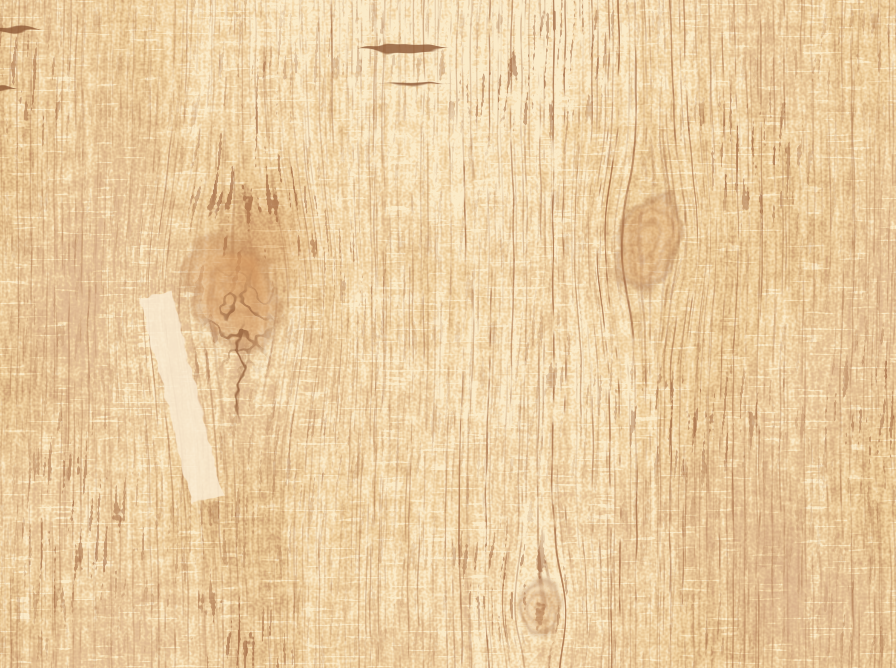
Give the GLSL for this texture, as a WebGL 1 fragment shader.

```glsl
precision highp float;
// Pale weathered pine board: a tone field picks the colour from a wood ramp.
// Fibres, broken grain lines and cross scratches shape the tone; knots bend
// the grain, and bark slivers, cracks and a strip of tape lie on top.
uniform vec2 u_resolution;

const vec3 TAN = vec3(0.81, 0.63, 0.46);
const vec3 HONEY = vec3(0.87, 0.72, 0.52);
const vec3 STRAW = vec3(0.93, 0.80, 0.595);
const vec3 CREAM = vec3(0.96, 0.855, 0.68);
const vec3 IVORY = vec3(0.985, 0.92, 0.785);
const vec3 ROSE = vec3(0.89, 0.75, 0.61);
const vec3 GRAIN_BROWN = vec3(0.64, 0.42, 0.27);
const vec3 BARK = vec3(0.55, 0.34, 0.20);
const vec3 KNOT_ORANGE = vec3(0.83, 0.59, 0.37);
const vec3 TAPE = vec3(0.98, 0.92, 0.82);
const float LINE_SPACING = 0.0195;
const float LINE_WIDTH = 0.0015;
const vec2 BIG_KNOT = vec2(0.350, 0.565);
const vec2 RIGHT_KNOT = vec2(0.972, 0.638);
const vec2 LOW_KNOT = vec2(0.808, 0.090);

float hash(vec2 p) {
  vec3 q = fract(p.xyx * vec3(0.1031, 0.1030, 0.0973));
  q += dot(q, q.yzx + 33.33);
  return fract((q.x + q.y) * q.z);
}

float corner(vec2 cell, vec2 offset) {
  float a = 6.2832 * hash(cell);
  return dot(vec2(cos(a), sin(a)), offset);
}

// Gradient noise, roughly -0.7 to 0.7
float noise(vec2 p) {
  vec2 i = floor(p), f = fract(p), e = vec2(1.0, 0.0);
  vec2 w = f * f * f * (f * (f * 6.0 - 15.0) + 10.0);
  return mix(mix(corner(i, f), corner(i + e, f - e), w.x),
             mix(corner(i + e.yx, f - e.yx), corner(i + 1.0, f - 1.0), w.x), w.y);
}

float blob(vec2 p, vec2 centre, vec2 radius) {
  vec2 q = (p - centre) / radius;
  return exp(-dot(q, q));
}

// Sideways shift that bends the grain around a knot
float bend(vec2 p, vec2 knot, vec2 reach) {
  return 0.7 * (p.x - knot.x) * blob(p, knot, reach);
}

// Distance from a tilted oval knot, 1.0 on its rim
float knotRadius(vec2 p, vec2 centre, vec2 radius, float tilt) {
  vec2 q = p - centre;
  q.x -= tilt * q.y;
  return length(q / radius) + 0.3 * noise(p * 20.0) + 0.15 * noise(p * 60.0);
}

// Ring lines with a darker rim, faded outside the knot
float knotRings(float r, float count) {
  float rings = 0.5 + 0.5 * sin(r * 6.2832 * count);
  return 0.25 * rings * rings * smoothstep(1.6, 0.6, r) + 0.35 * exp(-pow((r - 1.0) * 10.0, 2.0));
}

// Thin vertical lines, broken and roughened along their length
float grainLines(vec2 g, float spacing, float seed, float pixel) {
  float s = g.x / spacing, id = floor(s), row = id * 3.7 + seed;
  float middle = 0.3 + 0.4 * hash(vec2(id, seed)) + 0.12 * noise(vec2(row, g.y * 14.0));
  float d = abs(fract(s) - middle) * spacing;
  float broken = smoothstep(-0.25, 0.2, noise(vec2(row, g.y * 5.0)) + 0.6 * noise(vec2(row, g.y * 37.0)));
  float strength = broken * (0.3 + 0.7 * hash(vec2(id, seed + 5.0)));
  return strength * (1.0 - smoothstep(0.0003, LINE_WIDTH + 0.3 * pixel, d));
}

// Horizontal lens of bark with ragged edges
float sliver(vec2 p, vec2 centre, vec2 size, float pixel) {
  vec2 q = p - centre;
  q.y += 0.006 * noise(p * vec2(35.0, 90.0));
  float d = abs(q.y) - size.y * (1.0 - pow(q.x / size.x, 2.0));
  return 1.0 - smoothstep(-pixel, pixel, d);
}

vec3 woodRamp(float t) {
  t *= 4.0;
  vec3 c = mix(TAN, HONEY, clamp(t, 0.0, 1.0));
  c = mix(c, STRAW, clamp(t - 1.0, 0.0, 1.0));
  c = mix(c, CREAM, clamp(t - 2.0, 0.0, 1.0));
  return mix(c, IVORY, clamp(t - 3.0, 0.0, 1.0));
}

void main() {
  vec2 p = gl_FragCoord.xy / u_resolution.y;
  float pixel = 1.0 / u_resolution.y;

  // Grain coordinates, pushed aside by the knots
  vec2 g = p;
  g.x -= bend(p, BIG_KNOT, vec2(0.12, 0.17)) + bend(p, RIGHT_KNOT, vec2(0.08, 0.13)) + bend(p, LOW_KNOT, vec2(0.05, 0.08));
  g.x += 0.014 * noise(p * vec2(4.0, 2.0)) + 0.002 * noise(p * vec2(18.0, 12.0));

  // Broad light and stains
  float cloud = noise(p * 2.6 + 4.0) + 0.6 * noise(p * vec2(9.0, 6.0));
  float tone = 0.44 + 0.40 * exp(-pow((p.x - 0.68) / 0.42, 2.0)) + 0.25 * cloud;
  tone += 0.10 * smoothstep(0.6, 1.0, p.y) - 0.10 * smoothstep(0.35, 0.0, p.y);
  float stain = blob(p, vec2(0.38, 0.66), vec2(0.07, 0.09)) + 0.7 * blob(p, vec2(0.36, 0.2), vec2(0.09, 0.18));
  tone -= 0.30 * stain;

  // Fibres, cross scratches and speckle
  tone += 0.34 * noise(g * vec2(62.0, 3.0)) + 0.42 * noise(g * vec2(190.0, 28.0));
  tone += 0.22 * noise((p + 0.03 * cloud) * vec2(6.0, 97.0)) + 0.42 * noise(p * 233.0);
  tone += 0.35 * smoothstep(0.30, 0.45, noise(p * vec2(16.0, 210.0) + 9.0));
  float rosy = smoothstep(-0.2, 0.4, noise(p * 3.2 + 17.0) + 0.2 * (0.5 - p.y));
  vec3 color = mix(woodRamp(tone), ROSE, 0.7 * rosy * smoothstep(0.8, 0.3, tone));

  // Grain lines and short rough dashes
  float region = 0.4 + 0.6 * exp(-pow((p.x - 0.89) / 0.25, 2.0));
  float lines = region * grainLines(g, LINE_SPACING, 3.0, pixel) + 0.45 * grainLines(g, LINE_SPACING * 0.57, 41.0, pixel);
  vec2 slant = vec2(g.x - 0.05 * g.y, g.y);
  float dashes = smoothstep(0.24, 0.38, noise(slant * vec2(165.0, 15.0) + 31.0) + 0.25 * noise(p * 150.0));
  dashes *= 0.15 + 0.3 * stain + 0.4 * smoothstep(0.0, 0.4, noise(p * 4.0 + 8.0));
  color = mix(color, GRAIN_BROWN, min(0.85 * lines + dashes, 0.8));

  // Knots, with cracks through the large one
  float big = knotRadius(p, BIG_KNOT, vec2(0.064, 0.082), -0.25);
  float right = knotRadius(p, RIGHT_KNOT, vec2(0.043, 0.066), 0.25);
  float low = knotRadius(p, LOW_KNOT, vec2(0.028, 0.038), 0.0);
  float heart = 0.5 * smoothstep(1.2, 0.6, big) + 0.35 * blob(p, vec2(0.39, 0.63), vec2(0.06, 0.07));
  heart += 0.3 * smoothstep(1.1, 0.8, right) + 0.2 * smoothstep(1.1, 0.8, low);
  color = mix(color, KNOT_ORANGE, heart);
  color = mix(color, GRAIN_BROWN, 0.5 * knotRings(big, 2.5) + 0.8 * (knotRings(right, 3.0) + knotRings(low, 2.0)));
  float crack = 1.0 - smoothstep(0.02, 0.08, abs(noise(p * vec2(30.0, 22.0) + 2.0) + 0.2 * noise(p * 80.0)));
  crack *= blob(p, vec2(0.357, 0.515), vec2(0.04, 0.055));
  float tail = abs(p.x - 0.362 - 0.016 * noise(vec2(2.5, p.y * 24.0)) - 0.004 * noise(p * 90.0));
  crack += (1.0 - smoothstep(0.0, 0.002 + pixel, tail)) * smoothstep(0.36, 0.40, p.y) * smoothstep(0.53, 0.48, p.y);
  color = mix(color, BARK, 0.75 * min(crack, 1.0));

  // Bark slivers
  float bark = sliver(p, vec2(0.603, 0.927), vec2(0.065, 0.007), pixel) + sliver(p, vec2(0.62, 0.874), vec2(0.045, 0.002), pixel);
  bark += sliver(p, vec2(0.01, 0.956), vec2(0.05, 0.004), pixel) + sliver(p, vec2(0.0, 0.867), vec2(0.025, 0.003), pixel);
  color = mix(color, BARK, 0.8 * min(bark, 1.0));

  // Tape strip with torn ends
  vec2 along = normalize(vec2(0.078, -0.308));
  vec2 q = p - vec2(0.272, 0.406);
  vec2 t = abs(vec2(dot(q, vec2(-along.y, along.x)), dot(q, along))) - vec2(0.024, 0.157);
  float edge = max(t.x, t.y) + 0.006 * noise(p * 60.0);
  color = mix(color, TAPE, 0.85 * (1.0 - smoothstep(-pixel, pixel, edge)));

  gl_FragColor = vec4(color, 1.0);
}
```
